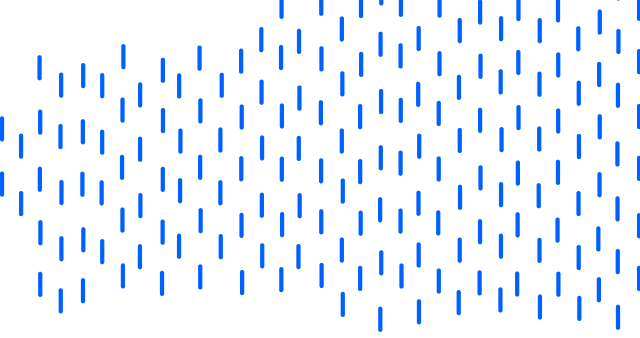
Give the GLSL for this pattern, as a Shadertoy shader.

```glsl
#define COLUMN_PITCH 0.0589
#define ROW_PITCH 0.161
#define DASH_LENGTH 0.0745
#define DASH_WIDTH 0.0126
#define SIDE_JITTER 0.26
#define PHASE_JITTER 0.36
#define ROW_JITTER 0.10
#define EDGE_INSET 0.006
#define DASH_BLUE vec3(0.0, 0.38, 1.0)
#define BACKGROUND vec3(1.0)

float hash(vec2 p) {
    return fract(sin(dot(p, vec2(127.1, 311.7))) * 43758.5453);
}

// Distance to an upright capsule centred on the origin
float dashDistance(vec2 p) {
    float halfSpine = 0.5 * (DASH_LENGTH - DASH_WIDTH);
    p.y -= clamp(p.y, -halfSpine, halfSpine);
    return length(p) - 0.5 * DASH_WIDTH;
}

// Stepped outline of the rain field: lowest and highest dash centres
vec2 fieldLimits(float x) {
    vec2 limits = vec2(0.105, 0.85);
    if (x < 0.085) limits = vec2(0.36, 0.66);
    if (x > 0.75) limits = vec2(0.10, 1.04);
    if (x > 0.90) limits.x = 0.04;
    return limits;
}

void mainImage(out vec4 fragColor, in vec2 fragCoord) {
    vec2 p = fragCoord / iResolution.y;
    float pixel = 1.0 / iResolution.y;

    // Columns, alternately shifted by half a row
    float column = floor((p.x - EDGE_INSET) / COLUMN_PITCH + 0.5);
    float phase = 0.5 * mod(column, 2.0)
                + PHASE_JITTER * (hash(vec2(column, 41.0)) - 0.5);
    float row = floor(p.y / ROW_PITCH - phase + 0.5);
    vec2 cell = vec2(column, row);

    // Dash centre: a shared column offset plus a small one of its own
    float sway = 0.7 * hash(vec2(column, 73.0)) + 0.3 * hash(cell + 5.3) - 0.5;
    float lift = ROW_JITTER * (hash(cell + 19.7) - 0.5);
    float columnX = column * COLUMN_PITCH + EDGE_INSET;
    float inside = step(0.5, column)
                 * step(columnX + 0.5 * COLUMN_PITCH, iResolution.x * pixel);
    vec2 centre = vec2(columnX + inside * SIDE_JITTER * COLUMN_PITCH * sway,
                       (row + phase + lift) * ROW_PITCH);

    // Smooth-edged dash, kept only within the field
    vec2 limits = fieldLimits(columnX);
    float kept = step(limits.x, centre.y) * step(centre.y, limits.y);
    float coverage = kept * clamp(0.5 - dashDistance(p - centre) / pixel, 0.0, 1.0);

    fragColor = vec4(mix(BACKGROUND, DASH_BLUE, coverage), 1.0);
}
```
